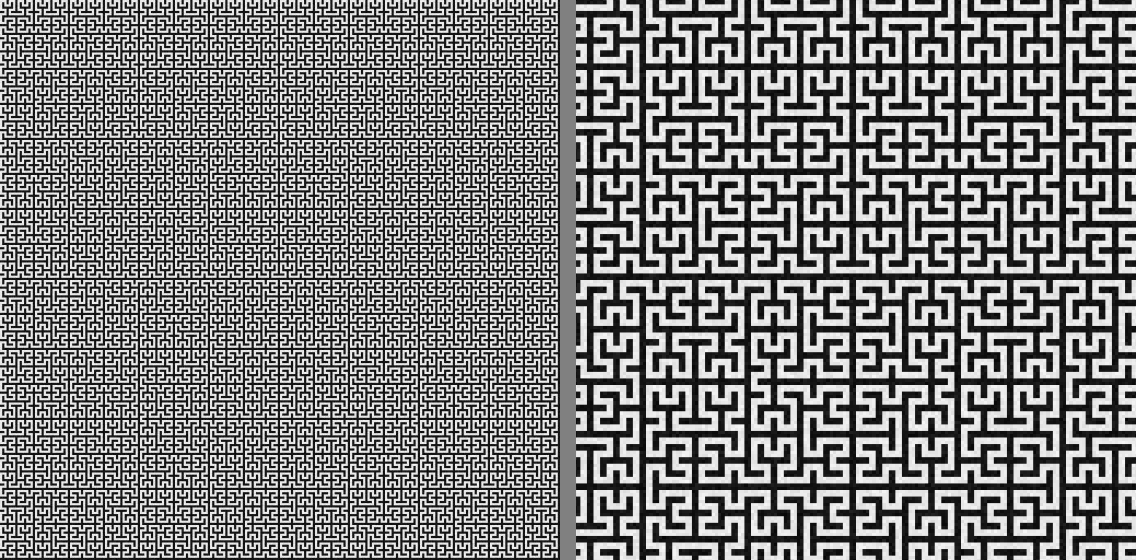
Left: the whole. Right: its middle third, enlarged.
A Shadertoy shader for this pattern:

```glsl
#define ORDER 7
#define CELLS (1 << ORDER)
#define LIGHT 0.912
#define DARK 0.082
#define GRAIN_AMOUNT 0.054
#define GRAIN_CELLS 512.0

// Distance along the Hilbert curve, from lower left to lower right
int hilbertIndex(ivec2 cell) {
    int index = 0;
    for (int s = CELLS / 2; s > 0; s /= 2) {
        ivec2 quadrant = cell / s;
        index += s * s * ((3 * quadrant.x) ^ quadrant.y);
        cell -= quadrant * s;
        if (quadrant.y == 0) {
            if (quadrant.x == 1) cell = ivec2(s - 1) - cell;
            cell = cell.yx;
        }
    }
    return index;
}

// Even slots hold cells, odd slots hold the links or walls between them
float corridor(ivec2 slot) {
    ivec2 a = slot / 2;
    ivec2 b = (slot + 1) / 2;
    if (max(b.x, b.y) >= CELLS) return 0.0;
    a.y = CELLS - 1 - a.y;
    b.y = CELLS - 1 - b.y;
    return abs(hilbertIndex(a) - hilbertIndex(b)) <= 1 ? 1.0 : 0.0;
}

float hash(vec2 p) {
    vec3 q = fract(vec3(p.xyx) * 0.1031);
    q += dot(q, q.yzx + 33.33);
    return fract((q.x + q.y) * q.z);
}

void mainImage(out vec4 fragColor, in vec2 fragCoord) {
    vec2 uv = fragCoord / iResolution.xy;

    // Slots are counted from the top left
    float slots = float(2 * CELLS);
    vec2 p = vec2(uv.x, 1.0 - uv.y) * slots;
    vec2 footprint = slots / iResolution.xy;

    // Area coverage of the slots under this sample
    vec2 corner = floor(max(p - 0.5 * footprint, 0.0));
    vec2 f = clamp((p + 0.5 * footprint - corner - 1.0) / footprint, 0.0, 1.0);
    ivec2 slot = ivec2(corner);
    float upper = mix(corridor(slot), corridor(slot + ivec2(1, 0)), f.x);
    float lower = mix(corridor(slot + ivec2(0, 1)), corridor(slot + ivec2(1, 1)), f.x);
    float tone = mix(DARK, LIGHT, mix(upper, lower, f.y));

    // Fine tonal grain
    vec2 grainCell = floor(uv * GRAIN_CELLS);
    float grain = hash(grainCell) + hash(grainCell + 71.7) - 1.0;

    fragColor = vec4(vec3(tone + GRAIN_AMOUNT * grain), 1.0);
}
```
